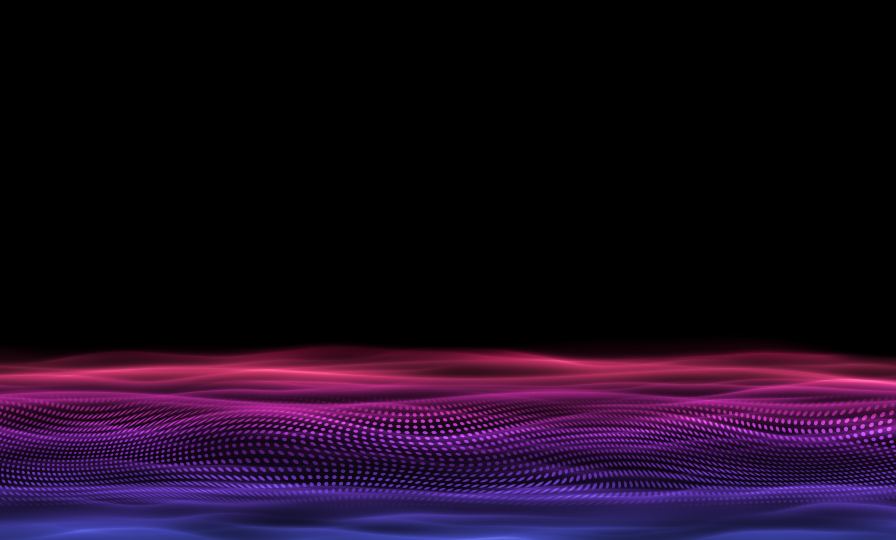
A Shadertoy shader for this background:

```glsl
// Glowing sea of dotted waves, blue in front and crimson at a black horizon.

const vec3 NEAR_BLUE   = vec3(0.33, 0.36, 0.92);
const vec3 VIOLET      = vec3(0.50, 0.27, 0.93);
const vec3 PURPLE      = vec3(0.68, 0.20, 0.90);
const vec3 MAGENTA     = vec3(0.95, 0.21, 0.80);
const vec3 PINK        = vec3(1.00, 0.26, 0.52);
const vec3 CRIMSON     = vec3(0.72, 0.08, 0.32);
const float HORIZON    = 0.354;  // height of the far edge
const int   RIBBONS    = 34;
const float RIBBON_GAIN = 0.72;
const float DOT_GAIN   = 1.35;
const float HAZE       = 0.07;
const float EXPOSURE   = 1.30;
const vec2  DOT_COUNT  = vec2(88.0, 94.0);  // dots per canvas height

vec2 hashGradient(vec2 cell) {
    float h = fract(sin(dot(cell, vec2(127.1, 311.7))) * 4375.85);
    return vec2(cos(6.2832 * h), sin(6.2832 * h));
}

// Gradient noise, roughly -0.7 to 0.7
float gradientNoise(vec2 p) {
    vec2 i = floor(p), f = fract(p);
    vec2 u = f * f * f * (f * (f * 6.0 - 15.0) + 10.0);
    vec2 e = vec2(0.0, 1.0);
    float a = dot(hashGradient(i), f);
    float b = dot(hashGradient(i + e.yx), f - e.yx);
    float c = dot(hashGradient(i + e.xy), f - e.xy);
    float d = dot(hashGradient(i + e.yy), f - e.yy);
    return mix(mix(a, b, u.x), mix(c, d, u.x), u.y);
}

// Soft band that is one in the middle of [low, high]
float band(float low, float high, float soft, float v) {
    return smoothstep(low - soft, low + soft, v) * (1.0 - smoothstep(high - soft, high + soft, v));
}

vec3 depthColor(float y) {
    vec3 c = mix(NEAR_BLUE, VIOLET, smoothstep(0.0, 0.10, y));
    c = mix(c, PURPLE, smoothstep(0.09, 0.19, y));
    c = mix(c, MAGENTA, smoothstep(0.18, 0.25, y));
    c = mix(c, PINK, smoothstep(0.26, 0.31, y));
    return mix(c, CRIMSON, smoothstep(0.32, 0.355, y));
}

// Light with a crisp crest that trails off below it
float crestGlow(float d, float above, float below) {
    return exp(-max(d, 0.0) / above - max(-d, 0.0) / below);
}

// Stacked wave crests, blurred near the viewer and at the horizon
float ribbonLight(vec2 p) {
    float light = 0.0;
    for (int i = 0; i < RIBBONS; i++) {
        float t = float(i) / float(RIBBONS - 1);
        float row = float(i) * 0.37;
        float crest = t * 0.350
            + 0.042 * gradientNoise(vec2(p.x * 2.3 + row, row))
            + 0.016 * gradientNoise(vec2(p.x * 5.5 - row, row + 9.0));
        float blur = 1.0 - band(0.17, 0.88, 0.10, t);
        float strength = smoothstep(-0.20, 0.50, gradientNoise(vec2(p.x * 2.4, float(i) * 1.73)));
        light += strength * crestGlow(p.y - crest, mix(0.0018, 0.0045, blur), mix(0.007, 0.012, blur));
    }
    return light;
}

// Broad swells that carry the brightest lines
float swellLight(vec2 p) {
    float sink = 0.02 * smoothstep(1.35, 1.70, p.x);
    float pink = 0.308 + 0.010 * cos(6.0 * (p.x - 0.35)) - sink;
    float rose = 0.322 + 0.011 * cos(5.0 * p.x + 1.6) - sink;
    float orchid = 0.262 + 0.012 * cos(7.0 * p.x - 1.0);
    float magenta = 0.215 + 0.025 * cos(9.2 * (p.x - 0.476));
    float violet = 0.090 + 0.008 * sin(4.5 * p.x + 0.6);
    float sheen = 0.75 + 0.8 * gradientNoise(vec2(p.x * 3.0, p.y * 12.0));
    return sheen * (0.95 * crestGlow(p.y - pink, 0.004, 0.011)
         + 0.50 * crestGlow(p.y - rose, 0.004, 0.008)
         + 0.75 * crestGlow(p.y - orchid, 0.0025, 0.012)
         + 0.60 * crestGlow(p.y - magenta, 0.002, 0.009)
         + 0.65 * crestGlow(p.y - violet, 0.003, 0.015));
}

// Grid of round dots bent along the swells
float dotLight(vec2 p) {
    float swell = 0.022 * cos(9.2 * (p.x - 0.476)) * band(0.13, 0.27, 0.06, p.y);
    float ripple = 0.030 * gradientNoise(vec2(p.x * 2.6, p.y * 9.0));
    float shear = 0.20 * gradientNoise(vec2(p.x * 1.5 + 4.0, p.y * 6.0));
    vec2 grid = vec2(p.x + shear + 0.25 * p.y, p.y - swell - ripple) * DOT_COUNT;
    vec2 footprint = fwidth(grid);
    float radius = length(fract(grid) - 0.5);
    float soft = clamp(0.5 * max(footprint.x, footprint.y), 0.08, 0.25);
    float spot = 1.0 - smoothstep(0.27 - soft, 0.27 + soft, radius);
    float resolved = 1.0 - smoothstep(0.55, 1.1, max(footprint.x, footprint.y));
    return mix(0.25, spot, resolved);
}

void mainImage(out vec4 fragColor, in vec2 fragCoord) {
    vec2 p = fragCoord / iResolution.y;

    // Far edge, highest right of centre and sinking at the right border
    float edge = HORIZON + 0.016 * band(1.02, 1.48, 0.12, p.x)
        - 0.022 * smoothstep(1.45, 1.68, p.x) + 0.012 * gradientNoise(vec2(p.x * 4.0, 2.0));
    float sea = 1.0 - smoothstep(edge - 0.016, edge + 0.012, p.y);

    // Dark hollows between the waves, only in the sharp middle zone
    float focus = band(0.085, 0.245, 0.03, p.y);
    float patches = smoothstep(-0.35, 0.40, gradientNoise(vec2(p.x * 3.2, p.y * 17.0 + 3.0)));
    float dots = dotLight(p) * focus * mix(0.30, 1.0, patches);

    float ribbons = ribbonLight(p) * RIBBON_GAIN * mix(1.0, 0.20 + 0.50 * patches, focus);
    float drift = 0.5 + 0.9 * gradientNoise(vec2(p.x * 3.0, p.y * 22.0 + 7.0));
    float foreground = 0.75 * drift * (1.0 - smoothstep(0.0, 0.09, p.y));
    float energy = HAZE + max(foreground, 0.0) + ribbons + swellLight(p) + DOT_GAIN * dots;

    // Bright crests bleach towards a pale tint
    vec3 color = depthColor(p.y) * (1.0 - exp(-EXPOSURE * energy));
    color += vec3(0.16, 0.20, 0.16) * smoothstep(1.0, 2.2, energy);
    fragColor = vec4(color * sea, 1.0);
}
```
